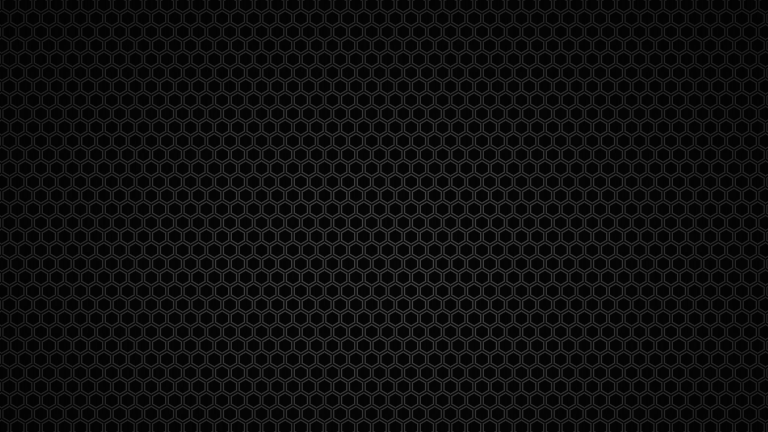
Write a WebGL 1 fragment shader that draws this pattern.

```glsl
precision highp float;

uniform vec2 u_resolution;

const float PITCH = 0.03646; // cell width, in canvas heights

float hash(vec2 p) {
    return fract(sin(dot(p, vec2(41.3, 289.1))) * 4375.85);
}

// Offset from the centre of the nearest pointy-top hexagon of width 1
vec2 hexOffset(vec2 p) {
    vec2 period = vec2(1.0, sqrt(3.0));
    vec2 a = mod(p + 0.5 * period, period) - 0.5 * period;
    vec2 b = mod(p, period) - 0.5 * period;
    return dot(a, a) < dot(b, b) ? a : b;
}

// Distance from the centre measured along the face normals: 0.5 at the edge
float hexRadius(vec2 p) {
    p = abs(p);
    return max(p.x, dot(p, vec2(0.5, 0.5 * sqrt(3.0))));
}

// Share of a pixel that lies beyond the edge
float coverage(float distanceToEdge, float pixel) {
    return clamp(0.5 + distanceToEdge / pixel, 0.0, 1.0);
}

void main() {
    vec2 uv = gl_FragCoord.xy / u_resolution;
    vec2 pos = gl_FragCoord.xy / u_resolution.y;
    float pixel = 1.0 / (u_resolution.y * PITCH);

    // Each cell has its own outline, leaving a dark gap between neighbours
    vec2 grid = (pos - vec2(0.897, 0.3576)) / PITCH;
    vec2 offset = hexOffset(grid);
    float radius = hexRadius(offset);
    float outline = coverage(radius - 0.375, pixel) - coverage(radius - 0.455, pixel);

    // Soft light, strongest just below the middle
    vec2 fromLight = (uv - vec2(0.5, 0.4)) * vec2(1.75, 1.4);
    float light = exp(-1.3 * dot(fromLight, fromLight));

    // Faint vertical grain and slight variation between cells
    float grain = hash(floor(pos * vec2(288.0, 48.0))) - 0.5;
    vec2 cell = floor((grid - offset) * 2.0 + 0.5);
    float variation = 1.0 + 0.08 * (hash(cell) - 0.5);

    float base = mix(0.010, 0.020, light) + 0.006 * grain;
    base += 0.012 * light * smoothstep(0.44, 0.5, radius);
    float line = mix(0.075, 0.25, light) * variation;
    gl_FragColor = vec4(vec3(mix(base, line, outline)), 1.0);
}
```
